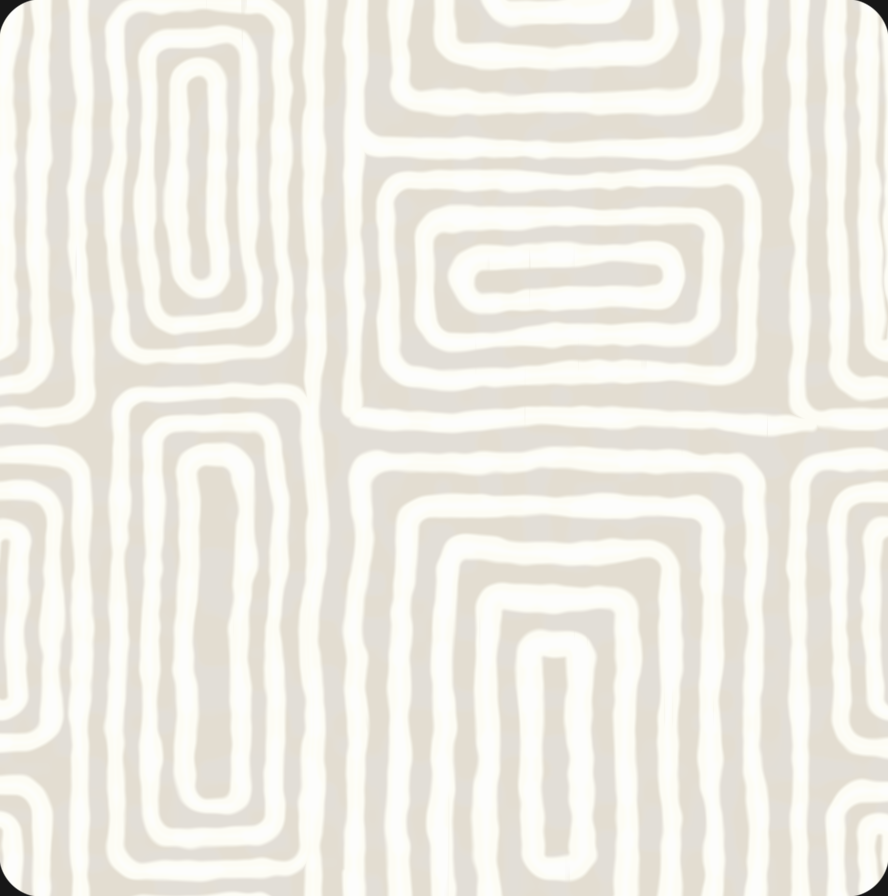
Reproduce this pattern procedurally as a Shadertoy shader.

```glsl
// Hand-painted nested rounded rectangles: white brush lines on warm beige, in a repeating block layout.

const vec2 TILE = vec2(7.62, 7.68);          // repeat size in layout units
const vec3 BEIGE_WARM = vec3(0.890, 0.868, 0.818);
const vec3 BEIGE_COOL = vec3(0.888, 0.870, 0.842);
const vec3 CREAM = vec3(0.992, 0.990, 0.958);
const vec3 WHITE = vec3(0.994, 0.993, 0.990);
const vec3 SURROUND = vec3(0.09);

float hash(vec2 p) {
    vec3 q = fract(vec3(p.xyx) * 0.1031);
    q += dot(q, q.yzx + 33.33);
    return fract((q.x + q.y) * q.z);
}

float noise(vec2 p) {
    vec2 cell = floor(p), f = fract(p);
    f = f * f * (3.0 - 2.0 * f);
    float low = mix(hash(cell), hash(cell + vec2(1, 0)), f.x);
    float high = mix(hash(cell + vec2(0, 1)), hash(cell + vec2(1, 1)), f.x);
    return mix(low, high, f.y);
}

// Signed noise pair, used to bend lines
vec2 drift(vec2 p) {
    return vec2(noise(p), noise(p + 41.7)) - 0.5;
}

float roundedBox(vec2 p, vec2 halfSize, float radius) {
    vec2 q = abs(p) - halfSize + radius;
    return length(max(q, 0.0)) + min(max(q.x, q.y), 0.0) - radius;
}

// Concentric outlines shrinking by gap; inner lines are slightly heavier
float rings(vec2 p, vec2 centre, vec2 halfSize, vec2 gap, int count, float halfWidth) {
    vec2 d = p - centre;
    d -= TILE * round(d / TILE);
    float dist = 1e3;
    for (int i = 0; i < count; i++) {
        float level = float(i);
        vec2 size = max(halfSize - gap * level, 0.0);
        float radius = min(0.23 - 0.025 * level, min(size.x, size.y));
        float outline = abs(roundedBox(d, size, radius));
        dist = min(dist, outline - halfWidth - 0.006 * level);
    }
    return dist;
}

// A straight stroke is a single ring with one zero side
float stroke(vec2 p, vec2 centre, vec2 halfSize, float halfWidth) {
    return rings(p, centre, halfSize, vec2(0), 1, halfWidth);
}

float blocks(vec2 p) {
    // Narrow column: short and tall blocks
    float d = rings(p, vec2(1.72, 1.54), vec2(0.71, 1.49), vec2(0.27), 3, 0.072);
    d = min(d, rings(p, vec2(1.84, 5.40), vec2(0.83, 2.04), vec2(0.295, 0.27), 3, 0.073));
    // Wide column: tall arch block and flat block
    d = min(d, rings(p, vec2(4.77, 6.44), vec2(1.70, 2.48), vec2(0.373, 0.378), 5, 0.085));
    d = min(d, rings(p, vec2(4.88, 2.37), vec2(1.54, 0.85), vec2(0.32, 0.33), 3, 0.082));
    // Edge column: one frame around two narrow blocks
    d = min(d, rings(p, vec2(7.59, 7.59), vec2(0.73, 3.67), vec2(0), 1, 0.080));
    d = min(d, rings(p, vec2(7.65, 5.30), vec2(0.43, 1.09), vec2(0.29, 0.31), 2, 0.080));
    d = min(d, rings(p, vec2(7.58, 8.88), vec2(0.39, 2.12), vec2(0.28, 0.30), 2, 0.088));
    // Dividers
    d = min(d, stroke(p, vec2(2.71, 3.84), vec2(0.0, 3.84), 0.080));
    d = min(d, stroke(p, vec2(3.05, 1.67), vec2(0.0, 1.86), 0.080));
    d = min(d, stroke(p, vec2(5.04, 3.60), vec2(1.92, 0.0), 0.080));
    return d;
}

void mainImage(out vec4 fragColor, in vec2 fragCoord) {
    float unitsPerPixel = TILE.y / iResolution.y;
    vec2 p = vec2(fragCoord.x, iResolution.y - fragCoord.y) * unitsPerPixel;

    // Unsteady hand: slow bends, then small edge ripples
    vec2 bent = p + 0.085 * drift(p * 1.1) + 0.035 * drift(p * 3.7);
    float pressure = 0.040 * (noise(p * 2.3 + 17.0) - 0.5)
                   + 0.022 * (noise(p * 8.0 + 5.0) - 0.5);
    float d = blocks(bent) + pressure;

    // Soft paint edge
    float soft = max(0.022, unitsPerPixel);
    float paint = 1.0 - smoothstep(-soft, soft, d);

    // Sparse dry-brush streaks along the vertical strokes
    float streak = smoothstep(0.90, 0.98, noise(p * vec2(26.0, 1.3) + 9.0));
    paint *= 1.0 - 0.30 * streak * smoothstep(0.55, 0.75, noise(p * 0.9 + 60.0));

    // Gentle colour variation in ground and paint
    float tone = smoothstep(0.35, 0.65, noise(p * 5.0 + 80.0));
    vec3 ground = mix(BEIGE_WARM, BEIGE_COOL, tone);
    float core = smoothstep(0.035, 0.085, -d + 0.03 * (tone - 0.5));
    vec3 colour = mix(ground, mix(CREAM, WHITE, core), paint);

    // Rounded sheet corners
    vec2 sheet = 0.5 * iResolution.xy * unitsPerPixel;
    float outside = smoothstep(-unitsPerPixel, unitsPerPixel, roundedBox(p - sheet, sheet, 0.36) - unitsPerPixel);
    fragColor = vec4(mix(colour, SURROUND, outside), 1.0);
}
```
